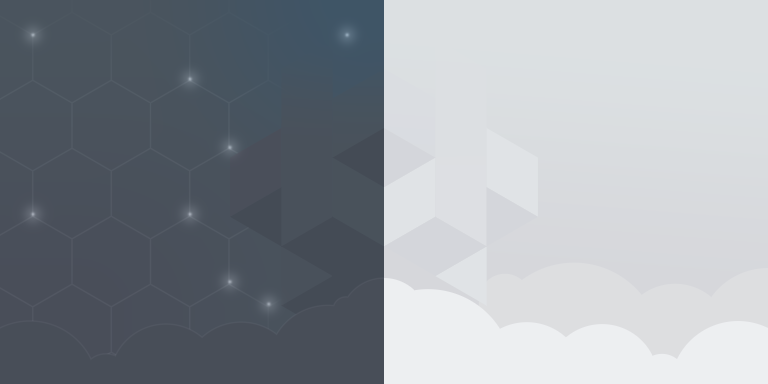
This background is drawn by a WebGL 2 fragment shader. Its source:

```glsl
#version 300 es
precision highp float;
// Split backdrop: dark hexagon mesh and pale sky, joined by triangular panels and clouds.
uniform vec2 u_resolution;
out vec4 outColor;

const vec2 PANEL = vec2(0.1336, 0.0771); // column width, half triangle side
const float HEX_WIDTH = 0.2044;

float fill(float d, float px) { return clamp(0.5 - d / px, 0.0, 1.0); }

float stroke(float d, float width, float px) {
  return smoothstep(width + px, 0.0, abs(d));
}

// Distance to the nearest edge of a grid of upright hexagons
float hexEdge(vec2 p, float w) {
  vec2 s = w * vec2(1.0, 1.7320508);
  vec2 a = mod(p + 0.5 * s, s) - 0.5 * s;
  vec2 b = mod(p, s) - 0.5 * s;
  vec2 q = abs(dot(a, a) < dot(b, b) ? a : b);
  return 0.5 * w - max(q.x, dot(q, vec2(0.5, 0.8660254)));
}

// Column-wide shape with slanted ends; top and bottom hold left and right heights
float panel(vec2 g, float column, vec2 top, vec2 bottom, float px) {
  float t = g.x - column;
  float side = max(-t, t - 1.0) * PANEL.x;
  float ends = max(mix(top.x, top.y, t) - g.y, g.y - mix(bottom.x, bottom.y, t));
  return fill(max(side, ends * PANEL.y * 0.866), px);
}

// Round top with straight sides reaching down; c holds centre and radius
float dome(vec2 p, vec3 c) {
  return length(vec2(p.x - c.x, max(p.y - c.y, 0.0))) - c.z;
}

float frontCloud(vec2 m, float right) {
  vec3 puffs[5] = vec3[5](vec3(0.0, 0.161, 0.115), vec3(0.372, 0.010, 0.151),
    vec3(0.568, 0.010, 0.146), vec3(0.724, 0.016, 0.0625), vec3(0.922, -0.013, 0.177));
  float d = 1.0;
  for (int i = 0; i < 5; i++) d = min(d, dome(m, puffs[i]));
  float leftPuffs = min(dome(m, vec3(0.146, 0.049, 0.156)), dome(m, vec3(0.099, 0.193, 0.034)));
  return min(d, mix(leftPuffs, dome(m, vec3(0.115, 0.026, 0.221)), right));
}

float backCloud(vec2 m) {
  vec3 puffs[4] = vec3[4](vec3(0.315, 0.219, 0.068), vec3(0.495, 0.089, 0.227),
    vec3(0.758, 0.115, 0.146), vec3(1.0, 0.120, 0.182));
  float d = 1.0;
  for (int i = 0; i < 4; i++) d = min(d, dome(m, puffs[i]));
  return d;
}

// Soft sparks on some corners of the mesh
float sparks(vec2 p) {
  vec2 spots[8] = vec2[8](vec2(0.086, 0.909), vec2(0.904, 0.909), vec2(0.495, 0.794),
    vec2(0.599, 0.616), vec2(0.086, 0.442), vec2(0.495, 0.442), vec2(0.599, 0.266),
    vec2(0.700, 0.208));
  float glow = 0.0;
  for (int i = 0; i < 8; i++) {
    float d = length(p - spots[i]);
    glow += 0.11 * exp(-d * d * 1800.0) + 0.22 * exp(-d * d * 40000.0);
  }
  return glow;
}

vec3 darkSide(vec2 p, vec2 m, vec2 g, float px) {
  vec3 col = mix(vec3(0.287, 0.306, 0.350), vec3(0.290, 0.330, 0.367), smoothstep(0.2, 0.95, p.y));
  col = mix(col, vec3(0.285, 0.327, 0.365), 0.8 * smoothstep(0.2, 0.9, p.x));
  col = mix(col, vec3(0.245, 0.332, 0.402), smoothstep(0.65, 0.0, length(p - vec2(0.96, 1.02))));
  float lines = stroke(hexEdge(p - vec2(0.1875, 0.850), HEX_WIDTH), 0.001, px);
  col += 0.035 * lines * smoothstep(0.78, 0.6, p.x) * smoothstep(1.1, 0.7, p.y);

  // Panels
  float fade = smoothstep(-3.0, 1.0, g.y);
  vec3 shade = vec3(0.267, 0.293, 0.333);
  col = mix(col, vec3(0.286, 0.322, 0.358), fade * panel(g, 0.0, vec2(-2, -1), vec2(4, 3), px));
  col = mix(col, vec3(0.288, 0.318, 0.357), fade * panel(g, 1.0, vec2(-3, -2), vec2(5, 6), px));
  col = mix(col, vec3(0.291, 0.309, 0.354), panel(g, 2.0, vec2(0, 1), vec2(2, 3), px));
  float dark = panel(g, 0.0, vec2(0, 1), vec2(2, 1), px) + panel(g, 0.0, vec2(4, 3), vec2(6, 7), px);
  dark += panel(g, 1.0, vec2(3, 4), vec2(5, 4), px) + panel(g, 1.0, vec2(5, 6), vec2(7, 6), px);
  dark += panel(g, 2.0, vec2(2, 3), vec2(4, 3), px);
  col = mix(col, shade, min(dark, 1.0));
  col += sparks(p);

  // Cloud with a thin rim
  float d = frontCloud(m, 0.0);
  col = mix(col, vec3(0.282, 0.304, 0.345), fill(d, px));
  return col + 0.03 * stroke(d, 0.001, px);
}

vec3 lightSide(vec2 p, vec2 m, vec2 g, float px) {
  float height = p.y + 0.08 * (p.x - 1.5);
  vec3 col = mix(vec3(0.839, 0.843, 0.859), vec3(0.862, 0.880, 0.888), smoothstep(0.22, 0.95, height));
  col = mix(col, vec3(0.866, 0.870, 0.880), fill(backCloud(m), px));

  // Panels
  float fade = smoothstep(-4.0, 2.0, g.y);
  vec3 tint = vec3(0.878, 0.892, 0.902);
  vec3 shade = vec3(0.832, 0.840, 0.858);
  col = mix(col, vec3(0.853, 0.864, 0.882), 0.8 * panel(g, 0.0, vec2(-2, -1), vec2(0, 1), px));
  col = mix(col, tint, panel(g, 0.0, vec2(2, 1), vec2(4, 3), px));
  col = mix(col, vec3(0.866, 0.876, 0.889), fade * panel(g, 1.0, vec2(-3, -2), vec2(3, 4), px));
  col = mix(col, tint, panel(g, 1.0, vec2(5, 4), vec2(5, 6), px));
  col = mix(col, tint, panel(g, 2.0, vec2(0, 1), vec2(2, 3), px));
  float dark = panel(g, 0.0, vec2(0, 1), vec2(2, 1), px) + panel(g, 0.0, vec2(4, 3), vec2(4, 5), px);
  dark += panel(g, 1.0, vec2(3, 4), vec2(5, 4), px) + panel(g, 2.0, vec2(2, 3), vec2(4, 3), px);
  col = mix(col, shade, min(dark, 1.0));
  return mix(col, vec3(0.930, 0.936, 0.945), fill(frontCloud(m, 1.0), px));
}

void main() {
  float px = 1.0 / u_resolution.y;
  vec2 p = vec2(gl_FragCoord.x * 2.0 / u_resolution.x, gl_FragCoord.y * px);
  vec2 m = vec2(abs(p.x - 1.0), p.y); // mirrored about the split
  vec2 g = vec2(m.x, 0.6667 - p.y) / PANEL;
  vec3 col = p.x < 1.0 ? darkSide(p, m, g, px) : lightSide(p, m, g, px);
  outColor = vec4(col, 1.0);
}
```
